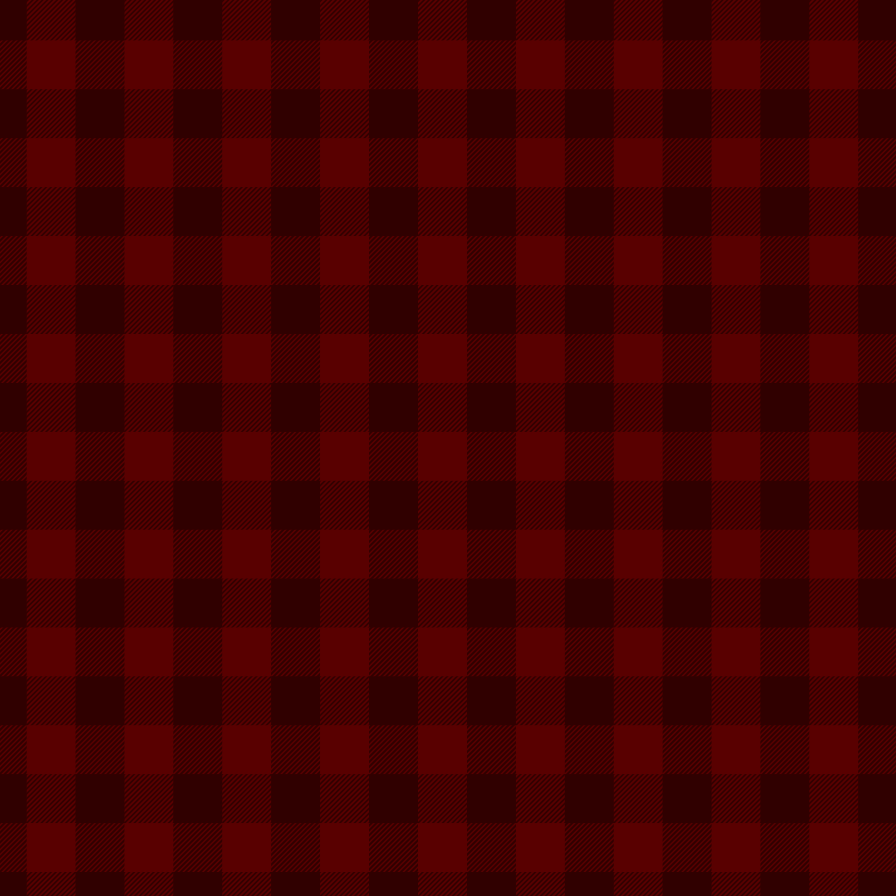
Give the GLSL for this pattern, as a Shadertoy shader.

```glsl
// Dark red buffalo check woven with a fine diagonal twill.

// Coverage of a stripe centred on whole numbers, softened over the given reach.
float stripe(float t, float halfWidth, float reach) {
    float d = abs(fract(t + 0.5) - 0.5);
    return 1.0 - smoothstep(halfWidth - reach, halfWidth + reach, d);
}

void mainImage(out vec4 fragColor, in vec2 fragCoord) {
    // One unit is a full check: a red band and a dark band
    vec2 check = (fragCoord / iResolution.y - vec2(0.057, 0.054)) / 0.1092;
    float pixel = 1.0 / (0.1092 * iResolution.y);

    // Equal bands of red and dark yarn in both directions
    float warp = stripe(check.x, 0.25, 0.5 * pixel);
    float weft = stripe(check.y, 0.25, 0.5 * pixel);

    // Rising diagonals decide which yarn lies on top
    float twill = stripe((check.x - check.y) * 20.0, 0.225, 20.0 * pixel);

    // Slight shading where the two yarns cross
    float red = pow(mix(warp, weft, twill), 1.2);
    fragColor = vec4(mix(vec3(0.19, 0.0, 0.0), vec3(0.35, 0.0, 0.0), red), 1.0);
}
```
